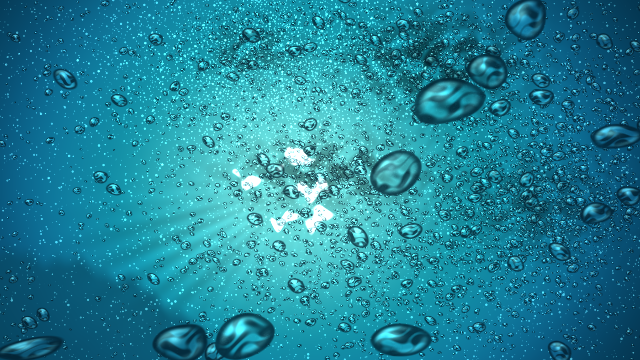
A Shadertoy shader for this texture:

```glsl
const vec2 SUN = vec2(0.855, 0.49);
const vec3 ABYSS = vec3(0.01, 0.17, 0.26);
const vec3 BLUE = vec3(0.045, 0.41, 0.59);
const vec3 TEAL = vec3(0.08, 0.60, 0.67);
const vec3 CYAN = vec3(0.46, 0.92, 0.91);
const vec3 GLINT = vec3(0.55, 0.92, 0.90);
const float FINEST_GRID = 68.0;
const float GRID_STEP = 0.62;
const int LAYERS = 4;
const int SPECK_LAYERS = 3;
const float BUBBLE_TILT = 0.14;

// Large bubbles: centre, then half width and half height
const int LARGE_COUNT = 11;
const vec4 LARGE[LARGE_COUNT] = vec4[LARGE_COUNT](
    vec4(0.181, 0.780, 0.037, 0.024), vec4(0.085, 0.032, 0.095, 0.030),
    vec4(1.655, 0.407, 0.046, 0.030), vec4(1.356, 0.803, 0.055, 0.050),
    vec4(1.100, 0.520, 0.072, 0.060), vec4(1.711, 0.620, 0.072, 0.034),
    vec4(0.505, 0.048, 0.076, 0.053), vec4(0.678, 0.065, 0.083, 0.062),
    vec4(1.113, 0.055, 0.083, 0.046), vec4(1.463, 0.949, 0.058, 0.058),
    vec4(1.243, 0.718, 0.100, 0.062));

// Bright gaps around the sun: centre and half size
const int GAP_COUNT = 5;
const vec4 GAPS[GAP_COUNT] = vec4[GAP_COUNT](
    vec4(0.820, 0.560, 0.042, 0.026), vec4(0.861, 0.475, 0.050, 0.022),
    vec4(0.880, 0.400, 0.032, 0.036), vec4(0.780, 0.390, 0.040, 0.018),
    vec4(0.690, 0.500, 0.030, 0.020));

vec4 hash4(vec2 cell) {
    float k = dot(cell, vec2(127.1, 311.7));
    return fract(sin(vec4(k, k + 17.3, k + 41.9, k + 73.1)) * 43758.5);
}

float puff(vec2 p, vec2 centre, vec2 size) {
    vec2 d = (p - centre) / size;
    return exp(-dot(d, d));
}

mat2 rotation(float a) {
    float c = cos(a), s = sin(a);
    return mat2(c, -s, s, c);
}

float spray(vec2 p) {
    return puff(p, vec2(0.76, 0.82), vec2(0.38, 0.25));
}

// Dense swarms that block the light
float swarm(vec2 p) {
    float d = puff(p, vec2(1.22, 0.83), vec2(0.21, 0.12));
    d += 0.8 * puff(p, vec2(0.92, 0.52), vec2(0.24, 0.085));
    d += 0.6 * puff(p, vec2(1.50, 0.43), vec2(0.20, 0.12));
    return d + 0.6 * puff(p, vec2(0.70, 0.86), vec2(0.11, 0.08));
}

float crowding(vec2 p) {
    float d = 0.6 * puff(p, vec2(1.52, 0.52), vec2(0.30, 0.32));
    d += 0.5 * puff(p, vec2(1.0, 0.27), vec2(0.38, 0.20));
    return 0.06 + d + 0.85 * swarm(p);
}

vec3 waterColour(vec2 p) {
    vec2 d = p - SUN;
    float r = length(d * vec2(0.85, 1.0));
    vec3 col = mix(BLUE, ABYSS, 0.9 * smoothstep(0.55, 1.0, r));
    col = mix(col, TEAL, 1.0 - smoothstep(0.32, 0.78, r));
    col = mix(col, TEAL, 0.6 * puff(p, vec2(0.85, 0.95), vec2(0.45, 0.4)));
    col = mix(col, CYAN, 1.0 - smoothstep(0.04, 0.47, length(d * vec2(0.88, 1.0) + vec2(0.03, 0.0))));

    // Rays fanning down to the left
    float a = atan(d.y, d.x + 0.0001);
    float beams = sin(a * 31.0) * sin(a * 17.0 + 1.0) + 0.5 * sin(a * 53.0);
    col *= 1.0 + 0.09 * beams * puff(p, vec2(0.50, 0.30), vec2(0.24, 0.20));

    // Dim slope in the lower left corner
    float edge = 0.29 - 0.35 * p.x * p.x - 0.6 * p.x * p.x * p.x;
    edge += 0.012 * sin(p.x * 37.0) + 0.006 * sin(p.x * 91.0);
    float slope = 1.0 - smoothstep(-0.03, 0.03, p.y - edge);
    col = mix(col, vec3(0.03, 0.29, 0.39), 0.65 * slope);

    // Folded shadows inside the swarms
    vec2 w = p + 0.03 * sin(p.yx * 23.0 + 1.0) + 0.012 * sin(p.yx * 61.0);
    float folds = 0.5 + 0.25 * (sin(w.x * 57.0 + w.y * 31.0) + sin(w.y * 83.0 - w.x * 29.0));
    return col * (1.0 - 0.6 * min(swarm(p), 1.0) * smoothstep(0.2, 0.75, folds));
}

// q spans the unit disc of the bubble
vec3 drawBubble(vec3 below, vec3 water, vec2 q, float seed, float soft) {
    if (dot(q, q) > 3.0) return below;
    q += 0.07 * sin(q.yx * 3.0 + seed * 6.28);
    float r = length(q);
    float cover = 1.0 - smoothstep(1.0 - soft, 1.0 + soft, r);
    vec2 w = q + 0.25 * sin(q.yx * 5.0 + seed * 9.0);
    float swirl = 0.5 + 0.28 * sin(4.0 * w.x + 3.0 * w.y + seed * 20.0);
    swirl += 0.25 * sin(9.0 * w.y - 5.0 * w.x + seed * 31.0);
    vec3 dark = mix(ABYSS, water * 0.40, 0.5);
    vec3 body = mix(dark, water * 1.1 + 0.02, smoothstep(0.2, 0.75, swirl));
    body = mix(body, dark, 0.9 * smoothstep(0.62, 0.93, r));
    float band = smoothstep(0.45, 0.68, r) * (1.0 - smoothstep(0.72, 0.92, r));
    float crescent = band * smoothstep(0.1, 0.7, dot(q, vec2(-0.5, 0.8)));
    float lower = band * smoothstep(0.2, 0.7, dot(q, vec2(0.6, -0.7)));
    vec2 g = q - vec2(-0.2, 0.3);
    body += GLINT * (0.55 * exp(-14.0 * dot(g, g)) + 0.4 * crescent + 0.2 * lower);
    return mix(below, body, 0.95 * cover);
}

void mainImage(out vec4 fragColor, in vec2 fragCoord) {
    float pixel = 1.0 / iResolution.y;
    vec2 p = fragCoord * pixel;
    vec3 water = waterColour(p);
    vec3 col = water;

    // Ragged sunlight seen through the gaps
    vec2 ragged = p + 0.012 * sin(p.yx * 75.0) + 0.007 * sin(p.yx * 130.0 + 2.0);
    float light = 0.0;
    for (int i = 0; i < GAP_COUNT; i++) light += puff(ragged, GAPS[i].xy, GAPS[i].zw);
    float glare = smoothstep(0.3, 0.6, light);
    col = mix(col, vec3(0.9, 1.0, 0.98), glare);

    // Pale specks of spray on turned grids
    float mist = spray(p);
    for (int k = 0; k < SPECK_LAYERS; k++) {
        float n = 60.0 + 27.0 * float(k);
        vec2 s = rotation(0.5 + 0.9 * float(k)) * p * n;
        vec4 h = hash4(floor(s) + 200.0);
        float size = 0.09 + 0.12 * h.w;
        float d = length(fract(s) - 0.5 - 0.6 * (h.xy - 0.5));
        float speck = 1.0 - smoothstep(size - 0.5 * pixel * n, size + 0.5 * pixel * n, d);
        float chance = 0.10 + 0.7 * mist + 0.2 * crowding(p);
        col += GLINT * speck * step(h.z, chance) * (0.15 + 0.3 * h.w + 0.15 * mist);
    }

    // Cellular bubbles, from fine to coarse
    float n = FINEST_GRID;
    for (int layer = 0; layer < LAYERS; layer++) {
        float depth = float(layer) / float(LAYERS - 1);
        for (int c = 0; c < 9; c++) {
            vec2 cell = floor(p * n) + vec2(c % 3, c / 3) - 1.0;
            vec4 h = hash4(cell + 37.0 * float(layer));
            vec2 centre = (cell + 0.5 + 0.8 * (h.xy - 0.5)) / n;
            float chance = crowding(centre) * mix(0.95, 0.5, depth);
            chance += 0.3 * spray(centre) * (1.0 - depth) * (1.0 - depth);
            if (h.z > chance) continue;
            float radius = (0.21 + 0.36 * h.w * h.w) / n;
            vec2 q = rotation((h.x - 0.5) * 1.2) * (p - centre) / radius;
            q.y *= 1.1 + 0.45 * h.y;
            col = drawBubble(col, water, q, h.w + h.x, min(0.5, pixel / radius));
        }
        n *= GRID_STEP;
    }
    col += 0.4 * glare;

    // Large bubbles in front
    for (int i = 0; i < LARGE_COUNT; i++) {
        vec4 b = LARGE[i];
        float tilt = i == 0 ? -0.45 : BUBBLE_TILT;
        vec2 q = rotation(tilt) * (p - b.xy) / b.zw;
        col = drawBubble(col, water, q, 0.37 * float(i), pixel / b.w);
    }
    fragColor = vec4(clamp(col, 0.0, 1.0), 1.0);
}
```
